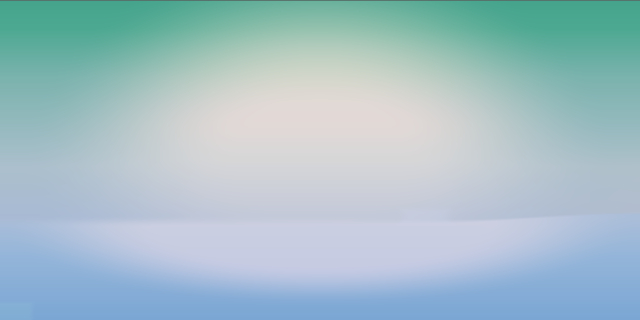
Reproduce this background procedurally as a Shadertoy shader.

```glsl
// A soft studio backdrop: green top, warm central glow, lavender pool over a blue floor.

// Linear position of x between a and b, held to 0..1.
float ramp(float a, float b, float x) {
    return clamp((x - a) / (b - a), 0.0, 1.0);
}

// Soft elliptical falloff, 1 inside and 0 outside.
float pool(vec2 p, vec2 center, vec2 radius, float inner, float outer) {
    return 1.0 - smoothstep(inner, outer, length((p - center) / radius));
}

// Soft-edged rectangle mask.
float softBox(vec2 p, vec2 center, vec2 halfSize, float blur) {
    vec2 d = abs(p - center) - halfSize;
    return 1.0 - smoothstep(-blur, blur, max(d.x, d.y));
}

vec3 wallColor(vec2 uv) {
    // Side gradient, from the horizon up to the green corners
    vec3 side = mix(vec3(0.66, 0.73, 0.83), vec3(0.67, 0.75, 0.80), ramp(0.32, 0.48, uv.y));
    side = mix(side, vec3(0.48, 0.70, 0.68), ramp(0.48, 0.76, uv.y));
    side = mix(side, vec3(0.30, 0.66, 0.57), ramp(0.76, 0.91, uv.y));
    side = mix(side, vec3(0.27, 0.64, 0.55), ramp(0.91, 1.0, uv.y));
    side += vec3(0.04, 0.01, -0.02) * ramp(0.7, 1.0, uv.x) * (1.0 - ramp(0.3, 0.6, uv.y));

    // Central glow, lavender grey below and warm in the middle
    vec3 glow = mix(vec3(0.77, 0.79, 0.85), vec3(0.84, 0.84, 0.845), ramp(0.33, 0.5, uv.y));
    glow = mix(glow, vec3(0.885, 0.85, 0.84), smoothstep(0.48, 0.63, uv.y));
    glow = mix(glow, vec3(0.84, 0.85, 0.79), smoothstep(0.64, 0.82, uv.y));
    return mix(side, glow, pool(uv, vec2(0.5), vec2(0.37, 0.52), 0.35, 1.25));
}

vec3 floorColor(vec2 uv) {
    vec3 blue = mix(vec3(0.48, 0.65, 0.83), vec3(0.58, 0.71, 0.85), ramp(0.0, 0.2, uv.y));
    blue = mix(blue, vec3(0.67, 0.745, 0.85), ramp(0.2, 0.32, uv.y));

    // Faint paler patch in the lower left corner
    blue += vec3(0.02, 0.025, 0.0) * softBox(uv, vec2(0.0, 0.02), vec2(0.05, 0.035), 0.006);

    // Lavender pool of light
    vec3 lavender = mix(vec3(0.77, 0.79, 0.89), vec3(0.795, 0.81, 0.88), ramp(0.12, 0.3, uv.y));
    return mix(blue, lavender, pool(uv, vec2(0.5, 0.3), vec2(0.5, 0.26), 0.5, 1.0));
}

void mainImage(out vec4 fragColor, in vec2 fragCoord) {
    vec2 uv = fragCoord / iResolution.xy;

    // Horizon seam, rising and sharpening toward the right
    float seam = 0.308 + 0.025 * smoothstep(0.68, 1.0, uv.x);
    float blur = mix(0.018, 0.005, smoothstep(0.4, 0.85, uv.x));
    vec3 color = mix(floorColor(uv), wallColor(uv), smoothstep(seam - blur, seam + blur, uv.y));

    // Pale step resting on the seam
    color += vec3(0.014, 0.014, 0.02) * softBox(uv, vec2(0.665, 0.325), vec2(0.035, 0.02), 0.012);

    // Thin dark line along the top edge
    float line = smoothstep(0.9955, 0.9985, uv.y);
    color = mix(color, vec3(0.34, 0.42, 0.40), 0.85 * line);

    fragColor = vec4(color, 1.0);
}
```
